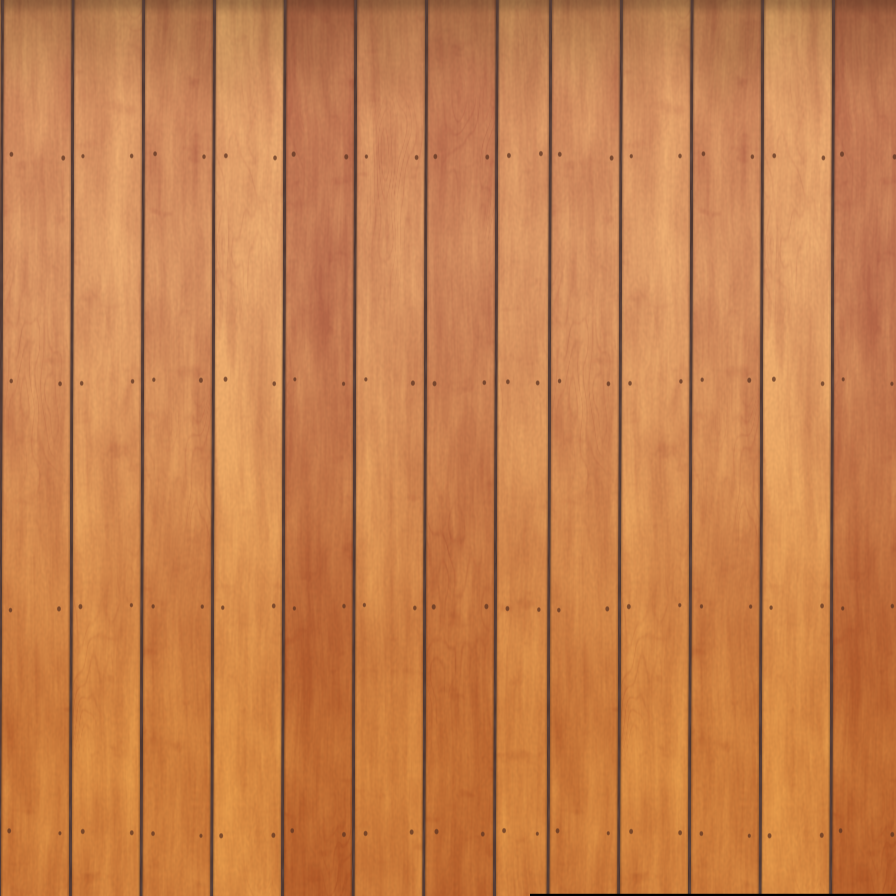
Reproduce this texture procedurally as a Shadertoy shader.

```glsl
const float BOARD_WIDTH = 0.0789;
const float LAST_WIDTH = 0.0597;
const float PERIOD = 7.0 * BOARD_WIDTH + LAST_WIDTH;
const vec3 PALE_TOP = vec3(0.90, 0.645, 0.425);
const vec3 PALE_FOOT = vec3(0.87, 0.57, 0.275);
const vec3 RED_TOP = vec3(0.73, 0.435, 0.305);
const vec3 RED_FOOT = vec3(0.71, 0.375, 0.17);
const vec3 GROOVE = vec3(0.33, 0.235, 0.21);
const vec3 NAIL = vec3(0.36, 0.20, 0.13);
// Stain depth of each board in one group of eight
const float STAIN[8] = float[8](0.46, 0.30, 0.50, 0.14, 0.88, 0.46, 0.74, 0.36);

vec2 hash2(vec2 p) {
    vec3 q = fract(p.xyx * vec3(0.1031, 0.1030, 0.0973));
    q += dot(q, q.yzx + 33.33);
    return fract((q.xx + q.yz) * q.zy);
}

float cornerSlope(vec2 cell, vec2 corner, vec2 f) {
    return dot(hash2(cell + corner) * 2.0 - 1.0, f - corner);
}

float gradientNoise(vec2 p) {
    vec2 cell = floor(p), f = fract(p);
    vec2 u = f * f * f * (f * (f * 6.0 - 15.0) + 10.0);
    float low = mix(cornerSlope(cell, vec2(0, 0), f), cornerSlope(cell, vec2(1, 0), f), u.x);
    float high = mix(cornerSlope(cell, vec2(0, 1), f), cornerSlope(cell, vec2(1, 1), f), u.x);
    return mix(low, high, u.y);
}

float fbm(vec2 p, int octaves) {
    float sum = 0.0, amplitude = 1.0;
    for (int i = 0; i < octaves; i++) {
        sum += amplitude * gradientNoise(p);
        p = p * 2.03 + 17.3;
        amplitude *= 0.55;
    }
    return sum;
}

// Returns position across the board, its width and its index in the group
vec3 boardAt(float x) {
    float local = mod(x, PERIOD);
    float index = min(floor(local / BOARD_WIDTH), 7.0);
    return vec3(local - index * BOARD_WIDTH, index < 6.5 ? BOARD_WIDTH : LAST_WIDTH, index);
}

// Stain variation: long streaks, clouds and flowing growth rings
float grain(vec2 p, float seed) {
    vec2 q = p + vec2(seed * 3.7, seed * 5.3) + 9.0;
    float bend = 0.012 * gradientNoise(q * vec2(8.0, 5.0));
    vec2 bent = q + vec2(bend, 0.0);
    float clouds = fbm(q * vec2(22.0, 7.0), 4);
    float streaks = fbm(bent * vec2(75.0, 3.0), 3);
    float fibres = fbm(bent * vec2(240.0, 22.0), 2);
    float level = fbm(q * vec2(16.0, 4.0) + 31.0, 3);
    float rings = pow(0.5 + 0.5 * sin(level * 45.0), 6.0);
    float ringMask = smoothstep(0.0, 0.4, gradientNoise(q * vec2(12.0, 4.0) + 71.0));
    return 0.48 * clouds + 0.28 * streaks + 0.16 * fibres + 0.16 * rings * ringMask;
}

// Sparse smudges lying across the grain
float smudges(vec2 p, float seed) {
    vec2 q = p * vec2(24.0, 36.0) + seed * vec2(13.1, 7.7) + 40.0;
    return smoothstep(0.25, 0.75, fbm(q, 3));
}

// A nail near each edge of a board, in evenly spaced rows
float nails(float across, float width, float y, float seed, float pixel) {
    float row = floor((y - 0.07) / 0.252 + 0.5);
    float side = step(0.5 * width, across);
    vec2 jitter = hash2(vec2(seed * 2.0 + side, row + 5.0)) - 0.5;
    float inset = min(across, width - across) - 0.012;
    vec2 offset = vec2(inset, y - 0.07 - row * 0.252) - jitter * vec2(0.004, 0.006);
    float radius = 0.0013 + 0.0012 * abs(jitter.x);
    return 1.0 - smoothstep(radius - pixel * 0.5, radius + pixel, length(offset * vec2(1.0, 0.75)));
}

void mainImage(out vec4 fragColor, in vec2 fragCoord) {
    vec2 uv = fragCoord / iResolution.xy;
    float pixel = 1.0 / min(iResolution.x, iResolution.y);

    // Boards lean very slightly
    vec3 board = boardAt(uv.x - 0.0026 + 0.003 * (1.0 - uv.y));
    float across = board.x, width = board.y, seed = board.z;
    vec2 p = vec2(across, uv.y);
    float edge = min(across, width - across);

    // Stained wood, paler and pinker toward the top
    float height = smoothstep(0.1, 0.75, uv.y);
    float stain = STAIN[int(seed)] + grain(p, seed) + 0.22 * smudges(p, seed);
    stain += 0.10 * smoothstep(0.75, 1.0, uv.y) - 0.10 * smoothstep(0.35, 0.0, abs(uv.y - 0.6));
    stain = clamp(stain, -0.15, 1.15);
    vec3 color = mix(mix(PALE_FOOT, PALE_TOP, height), mix(RED_FOOT, RED_TOP, height), stain);

    // Fine pores and weathered upper end
    color *= 1.0 + 0.05 * gradientNoise(p * vec2(330.0, 190.0) + seed * 19.0);
    float weather = smoothstep(0.86, 1.0, uv.y + 0.05 * gradientNoise(uv * vec2(18.0, 9.0)));
    color *= 1.0 - weather * vec3(0.14, 0.13, 0.18);
    color *= 1.0 - 0.18 * smoothstep(0.98, 1.0, uv.y);

    color = mix(color, NAIL, 0.75 * nails(across, width, uv.y, seed, pixel));

    // Grooves with a soft shaded lip
    color *= 1.0 - 0.22 * (1.0 - smoothstep(0.001, 0.0045, edge));
    float grooveMask = 1.0 - smoothstep(0.0016 - 0.5 * pixel, 0.0016 + 0.5 * pixel, edge);
    float dust = 0.06 * gradientNoise(vec2(seed * 4.3, uv.y * 60.0));
    color = mix(color, GROOVE + dust, grooveMask);

    // Thin shadow below the right-hand boards
    float shadow = step(0.592, uv.x) * (1.0 - smoothstep(0.002, 0.002 + pixel, uv.y));
    fragColor = vec4(color * (1.0 - shadow), 1.0);
}
```
